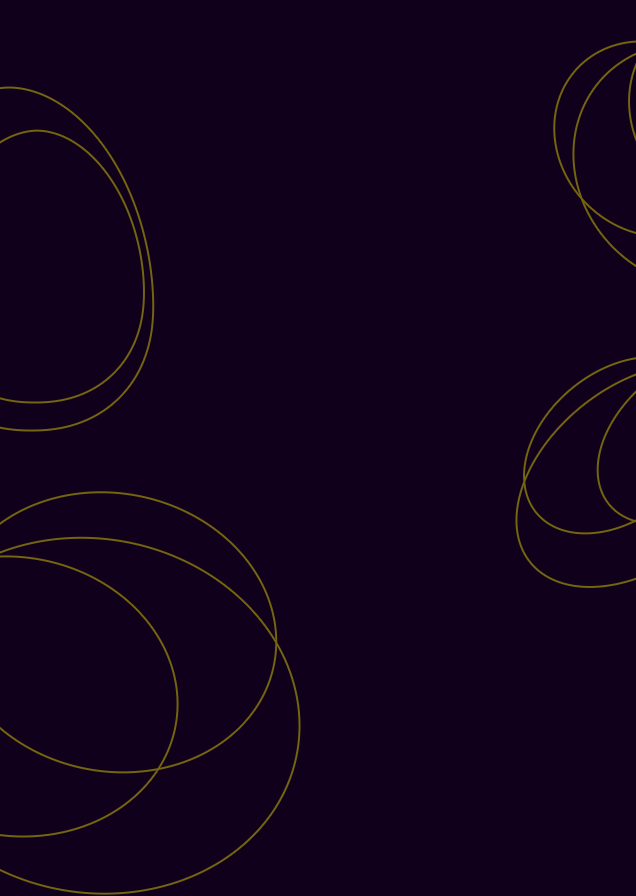
Give the GLSL for this background, as a Shadertoy shader.

```glsl
// Thin olive outlines of overlapping rings on a near-black violet ground.
// Leaning ellipses and egg shapes are drawn as strokes, using implicit
// functions divided by their gradient length as distance estimates.

#define GROUND_COLOR vec3(0.068, 0.000, 0.106)
#define LINE_COLOR   vec3(0.455, 0.395, 0.060)
#define LINE_WIDTH   0.0022
#define ASPECT       0.7135
#define CROWN_POWER  1.9
#define BASE_POWER   2.2

// Ring centre (xy) and half extents (zw), in canvas heights
const vec4 RINGS[9] = vec4[9](
    // lower left
    vec4(0.1257, 0.2943, 0.1842, 0.1563),
    vec4(0.1042, 0.2012, 0.2318, 0.1986),
    vec4(0.0163, 0.2227, 0.1829, 0.1563),
    // upper right
    vec4(0.7318, 0.8448, 0.1100, 0.1090),
    vec4(0.7813, 0.8152, 0.1380, 0.1366),
    vec4(0.8151, 0.8763, 0.1094, 0.1120),
    // middle right
    vec4(0.6934, 0.5031, 0.1055, 0.0984),
    vec4(0.7174, 0.4695, 0.1380, 0.1246),
    vec4(0.7747, 0.5117, 0.1042, 0.0964));

// Sideways shift of each ring's topmost point
const float LEANS[9] = float[9](
    -0.0124, -0.0130, -0.0098,
    -0.0121, -0.0130, -0.0104,
     0.0368,  0.0557,  0.0391);

// Distance to the outline of a sheared ellipse
float ringDistance(vec2 p, vec4 ring, float lean) {
    vec2 q = p - ring.xy;
    float span = sqrt(ring.z * ring.z - lean * lean);
    float v = q.y / ring.w;
    vec2 e = vec2((q.x - lean * v) / span, v);
    float len = max(length(e), 1e-4);
    vec2 grad = vec2(e.x / span, (e.y - e.x * lean / span) / ring.w) / len;
    return abs(len - 1.0) / max(length(grad), 1e-4);
}

// Distance to an egg made of two half superellipses meeting at its waist
float eggDistance(vec2 p, vec2 side, vec2 top, vec2 bottom) {
    bool upper = p.y > side.y;
    vec2 pole = upper ? top : bottom;
    float n = upper ? CROWN_POWER : BASE_POWER;
    vec2 radii = abs(side - pole);
    vec2 q = max(abs(p - vec2(pole.x, side.y)) / radii, 1e-4);
    float sum = pow(q.x, n) + pow(q.y, n);
    float len = pow(sum, 1.0 / n);
    vec2 grad = pow(q, vec2(n - 1.0)) / radii * len / sum;
    return abs(len - 1.0) / max(length(grad), 1e-4);
}

// Antialiased stroke coverage
float stroke(float dist, float pixel) {
    return clamp(0.5 + (0.5 * LINE_WIDTH - dist) / pixel, 0.0, 1.0);
}

void mainImage(out vec4 fragColor, in vec2 fragCoord) {
    vec2 p = fragCoord / iResolution.xy * vec2(ASPECT, 1.0);
    float pixel = 1.0 / iResolution.y;

    // Upper left eggs
    float dist = min(
        eggDistance(p, vec2(0.1719, 0.6589), vec2(0.0104, 0.9023), vec2(0.0352, 0.5195)),
        eggDistance(p, vec2(0.1615, 0.6745), vec2(0.0417, 0.8542), vec2(0.0391, 0.5508)));

    // Three clusters of rings
    for (int i = 0; i < 9; i++) {
        dist = min(dist, ringDistance(p, RINGS[i], LEANS[i]));
    }

    fragColor = vec4(mix(GROUND_COLOR, LINE_COLOR, stroke(dist, pixel)), 1.0);
}
```
